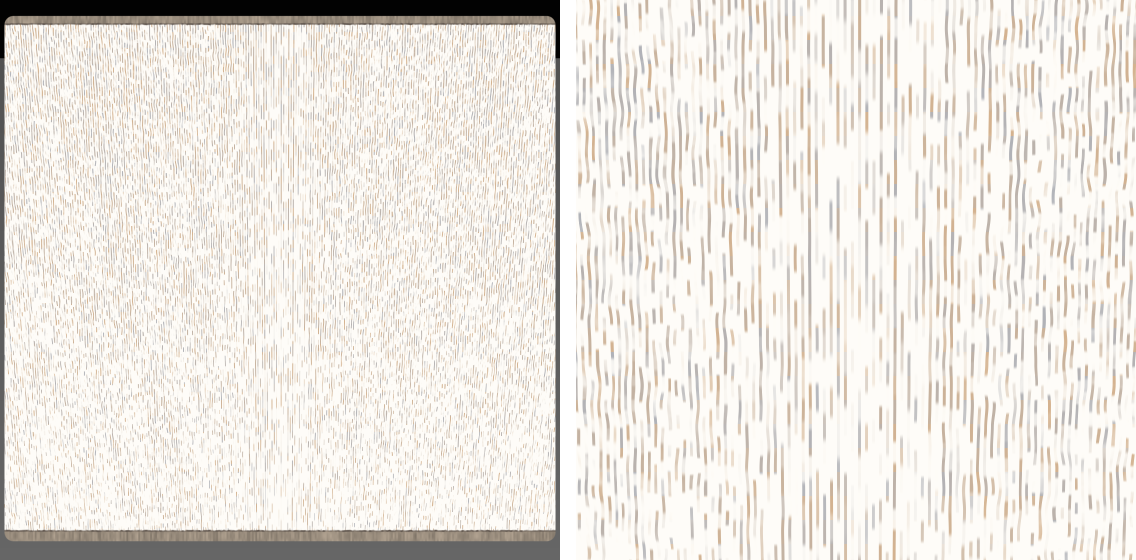
Left, the full canvas; right, a detail of the centre.
A WebGL 1 fragment shader for this texture:

```glsl
precision highp float;
// A pale woven panel with taupe fringes, on a black and grey backdrop.
// Hair-thin strands fan out from the middle, box-filtered to the pixel size;
// noise breaks them into dashes, and ripples and patches vary their ink.
uniform vec2 u_resolution;

const vec3 PAPER = vec3(0.998, 0.99, 0.972);
const vec3 INK = vec3(0.755, 0.70, 0.65);
const vec3 TAUPE = vec3(0.60, 0.55, 0.49);
const vec3 SEAM = vec3(0.36, 0.32, 0.29);
const vec3 BLACK = vec3(0.008);
const vec3 TINT = vec3(0.07, 0.0, -0.08);       // warm minus cool
const vec2 GREY_RANGE = vec2(0.40, 0.31);       // bottom to top
const float HORIZON = 0.896;
const vec2 PANEL_CENTRE = vec2(0.5, 0.5025);
const vec2 PANEL_HALF = vec2(0.492, 0.469);
const float CORNER = 0.016;
const float FRINGE_LOW = 0.052;
const float FRINGE_HIGH = 0.957;
const float SEAM_WIDTH = 0.0016;
const float STRANDS = 236.0;
const float STRAND_WIDTH = 0.42;                // share of the pitch
const float STRAND_WAVER = 0.5;
const float STRAND_BIAS = 0.5;                  // lasting ink, in the middle
const float FAN = 0.15;
const float PATCH_FAN = 0.5;
const vec2 DASHES = vec2(60.0, 115.0);          // middle to sides
const vec2 DENSITY = vec2(-0.13, 0.24);         // bottom to top
const vec2 INK_RANGE = vec2(0.2, 1.0);
const float RIPPLES = 62.0;
const float RIPPLE_SLOPE = 1.3;
const float ARCHES = 14.0;
const float TAU = 6.28318;

float hash(vec2 p) {
  vec3 q = fract(vec3(p.xyx) * 0.1031);
  q += dot(q, q.yzx + 33.33);
  return fract((q.x + q.y) * q.z);
}

float noise(vec2 p) {
  vec2 i = floor(p);
  vec2 f = fract(p);
  f = f * f * (3.0 - 2.0 * f);
  float low = mix(hash(i), hash(i + vec2(1.0, 0.0)), f.x);
  float high = mix(hash(i + vec2(0.0, 1.0)), hash(i + 1.0), f.x);
  return mix(low, high, f.y);
}

// Ink of the dashes along one strand; the middle ones are longer.
float strand(float id, float y) {
  float side = smoothstep(0.0, 0.13, abs(id) / STRANDS);
  float key = id + 400.0;
  float rows = mix(DASHES.x, DASHES.y, side) * (0.8 + 0.4 * hash(vec2(key, 7.0)));
  float t = y * rows + 50.0 * hash(vec2(key, 3.0));
  float f = smoothstep(0.3, 0.7, fract(t));
  vec2 cell = vec2(key, floor(t));
  float dash = mix(hash(cell), hash(cell + vec2(0.0, 1.0)), f);
  return dash + STRAND_BIAS * (1.0 - side) * (hash(vec2(key, 11.0)) - 0.5);
}

float roundedBox(vec2 p, vec2 halfSize, float radius) {
  vec2 q = abs(p) - halfSize + radius;
  return length(max(q, 0.0)) + min(max(q.x, q.y), 0.0) - radius;
}

vec3 weave(vec2 uv) {
  float dx = uv.x - 0.5;
  float fanned = dx / (1.0 + FAN * (uv.y - 0.5));
  float s = fanned * STRANDS;
  s += STRAND_WAVER * (noise(vec2(s * 0.4 + 90.0, uv.y * 80.0)) - 0.5)
     * smoothstep(0.0, 0.12, abs(dx));
  float grain = strand(floor(s), uv.y);

  // Share of the pixel that the strand covers
  float pixel = STRANDS / u_resolution.x;
  float reach = 0.5 * (STRAND_WIDTH + pixel) - abs(fract(s) - 0.5);
  float cover = clamp(reach / pixel, 0.0, min(1.0, STRAND_WIDTH / pixel));

  // Ripples lean outward in arched columns and fade toward the middle.
  float spread = dx / (1.0 + PATCH_FAN * (uv.y - 0.5));
  float warp = noise(vec2(spread * 24.0 + 40.0, uv.y * 9.0));
  float phase = (uv.y - RIPPLE_SLOPE * abs(dx)) * RIPPLES + 2.0 * warp;
  phase += 0.7 * sin(TAU * ARCHES * abs(spread));
  float ripple = sin(TAU * phase) * smoothstep(0.03, 0.25, abs(dx));
  float patches = noise(vec2(spread * 56.0 + 60.0, uv.y * 9.0 + 9.0)) - 0.5;

  float tone = grain + mix(DENSITY.x, DENSITY.y, uv.y);
  tone += ripple * mix(0.07, 0.17, uv.y) + 0.25 * patches;
  float ink = smoothstep(INK_RANGE.x, INK_RANGE.y, tone);
  float warmth = hash(vec2(floor(s) + 300.0, floor(uv.y * 70.0))) - 0.45;
  return mix(PAPER, INK + TINT * warmth * 2.0, cover * ink);
}

vec3 fringe(vec2 uv) {
  float fine = noise(vec2(uv.x * 330.0, uv.y * 70.0));
  float broad = noise(vec2(uv.x * 70.0 + 31.0, uv.y * 20.0));
  return TAUPE * (0.82 + 0.24 * fine + 0.12 * broad);
}

void main() {
  vec2 uv = gl_FragCoord.xy / u_resolution;
  float aa = 0.75 / min(u_resolution.x, u_resolution.y);

  // Backdrop
  vec3 grey = vec3(mix(GREY_RANGE.x, GREY_RANGE.y, uv.y));
  vec3 color = mix(grey, BLACK, smoothstep(-aa, aa, uv.y - HORIZON));

  // Panel, with a broken dark seam where the fringes begin
  float inside = min(uv.y - FRINGE_LOW, FRINGE_HIGH - uv.y);
  float ragged = inside + 0.001 * (noise(vec2(uv.x * 240.0, 5.0)) - 0.5);
  vec3 panel = mix(fringe(uv), weave(uv), smoothstep(-aa, aa, ragged));
  float seam = 1.0 - smoothstep(SEAM_WIDTH - aa, SEAM_WIDTH + aa, abs(ragged));
  seam *= 0.35 + 0.6 * noise(vec2(uv.x * 230.0 + 17.0, 2.0));
  panel = mix(panel, SEAM, seam);

  float edge = roundedBox(uv - PANEL_CENTRE, PANEL_HALF, CORNER);
  color = mix(color, panel, 1.0 - smoothstep(-aa, aa, edge));
  gl_FragColor = vec4(clamp(color, 0.0, 1.0), 1.0);
}
```
